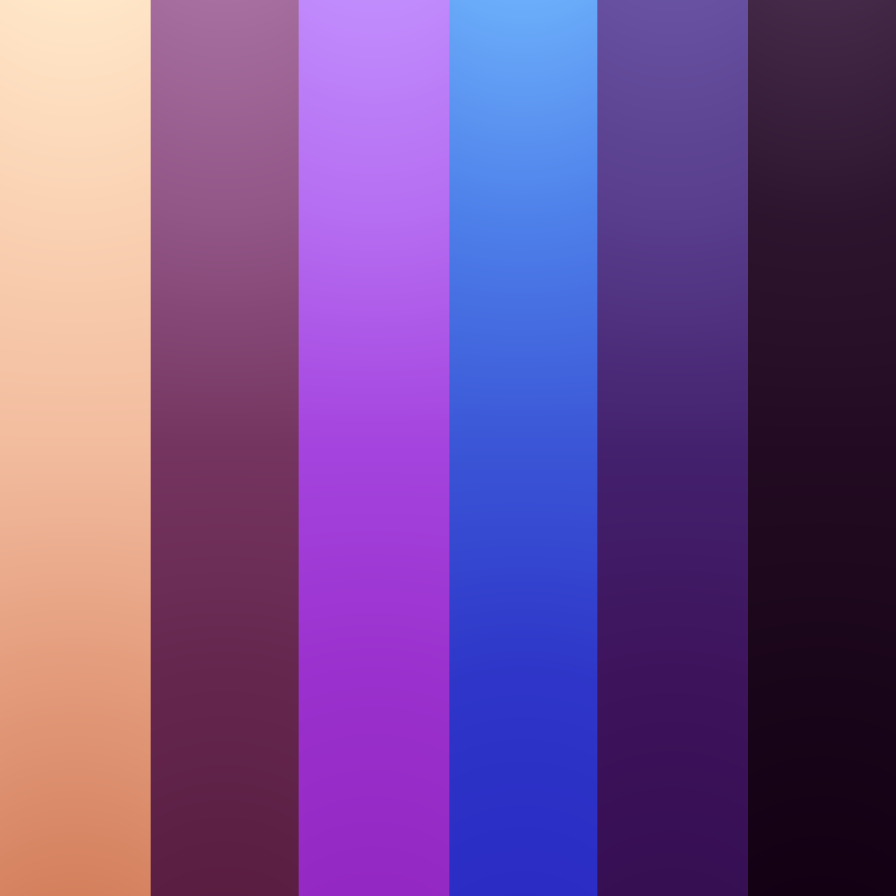
This background is drawn by a WebGL 1 fragment shader. Its source:

```glsl
precision highp float;
// Six upright stripes side by side, each a soft vertical gradient that
// darkens from top to bottom. Each gradient blends five key colours, and
// its bands bow slightly across the stripe like light on a shallow curve.

uniform vec2 u_resolution;

const float STRIPES = 6.0;
const float BOW = 0.03;

// Five evenly spaced key colours, from depth 0 (top) to 1 (bottom).
vec3 ramp(float depth, vec3 top, vec3 upper, vec3 middle, vec3 lower, vec3 bottom) {
  float t = clamp(depth, 0.0, 1.0) * 4.0;
  vec3 color = mix(top, upper, clamp(t, 0.0, 1.0));
  color = mix(color, middle, clamp(t - 1.0, 0.0, 1.0));
  color = mix(color, lower, clamp(t - 2.0, 0.0, 1.0));
  return mix(color, bottom, clamp(t - 3.0, 0.0, 1.0));
}

// Gradient of one stripe, chosen by its index from the left.
vec3 stripeColor(float index, float depth) {
  if (index < 0.5) // peach
    return ramp(depth, vec3(1.0, 0.905, 0.785), vec3(0.98, 0.82, 0.70),
      vec3(0.95, 0.735, 0.62), vec3(0.89, 0.61, 0.485), vec3(0.83, 0.50, 0.365));
  if (index < 1.5) // plum
    return ramp(depth, vec3(0.65, 0.435, 0.625), vec3(0.57, 0.335, 0.525),
      vec3(0.455, 0.205, 0.375), vec3(0.395, 0.15, 0.305), vec3(0.35, 0.115, 0.255));
  if (index < 2.5) // violet
    return ramp(depth, vec3(0.755, 0.55, 0.99), vec3(0.71, 0.425, 0.945),
      vec3(0.645, 0.265, 0.87), vec3(0.605, 0.19, 0.805), vec3(0.58, 0.155, 0.76));
  if (index < 3.5) // blue
    return ramp(depth, vec3(0.42, 0.68, 0.98), vec3(0.305, 0.50, 0.915),
      vec3(0.23, 0.335, 0.84), vec3(0.18, 0.21, 0.785), vec3(0.165, 0.17, 0.765));
  if (index < 4.5) // indigo
    return ramp(depth, vec3(0.405, 0.32, 0.63), vec3(0.345, 0.24, 0.55),
      vec3(0.265, 0.13, 0.43), vec3(0.24, 0.075, 0.36), vec3(0.21, 0.055, 0.32));
  // near black
  return ramp(depth, vec3(0.27, 0.165, 0.285), vec3(0.175, 0.08, 0.18),
    vec3(0.135, 0.045, 0.135), vec3(0.10, 0.022, 0.10), vec3(0.075, 0.0, 0.075));
}

// Bows the gradient: bands sag at the top and arch at the bottom.
float bowedDepth(float height, float across) {
  float depth = 1.0 - height;
  return depth + BOW * across * across * (1.0 - 2.0 * depth);
}

// Left edge of a stripe; odd edges sit a hair to the right.
float leftEdge(float index) {
  return index / STRIPES + 0.0015 * mod(index, 2.0);
}

void main() {
  vec2 uv = gl_FragCoord.xy / u_resolution;
  vec3 color = vec3(0.0);

  // Lay the stripes from left to right, each covering all to its right.
  for (float i = 0.0; i < STRIPES; i += 1.0) {
    float across = clamp(2.0 * (uv.x * STRIPES - i) - 1.0, -1.0, 1.0);
    float coverage = clamp((uv.x - leftEdge(i)) * u_resolution.x + 0.5, 0.0, 1.0);
    color = mix(color, stripeColor(i, bowedDepth(uv.y, across)), coverage);
  }

  gl_FragColor = vec4(color, 1.0);
}
```
